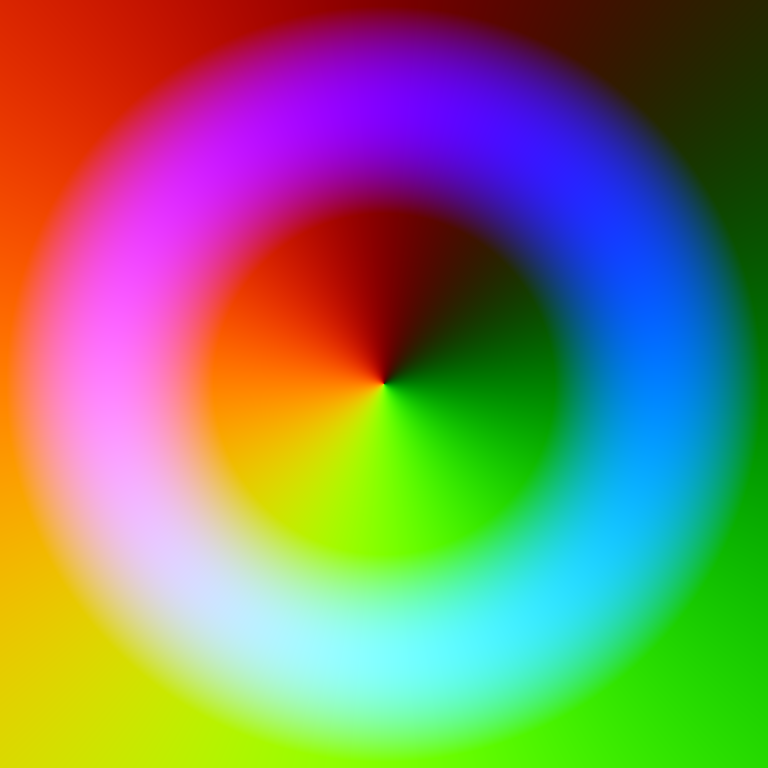
Reproduce this background procedurally as a Shadertoy shader.

```glsl
// Draws a soft glowing ring over a conic colour sweep.
// Red and green follow the direction from the centre; blue is a
// rounded radial band, so the ring's hue turns with the sweep below it.

const float RING_RADIUS = 0.357;
const float RING_HALF_WIDTH = 0.135;

// Unit direction mapped to 0..1: red grows leftward, green grows downward.
vec2 directionSweep(vec2 offset) {
    vec2 direction = offset / max(length(offset), 1e-5);
    return 0.5 - 0.5 * direction;
}

// Parabolic band: 1 on the circle, falling to 0 at the half width.
float softRing(vec2 offset, float radius, float halfWidth) {
    float distanceRatio = (length(offset) - radius) / halfWidth;
    return max(1.0 - distanceRatio * distanceRatio, 0.0);
}

void mainImage(out vec4 fragColor, in vec2 fragCoord) {
    // Centred coordinates, one unit per canvas height
    vec2 offset = (fragCoord - 0.5 * iResolution.xy) / iResolution.y;

    // Sweep in red and green, ring in blue
    vec2 sweep = directionSweep(offset);
    float ring = softRing(offset, RING_RADIUS, RING_HALF_WIDTH);
    fragColor = vec4(sweep, ring, 1.0);
}
```
